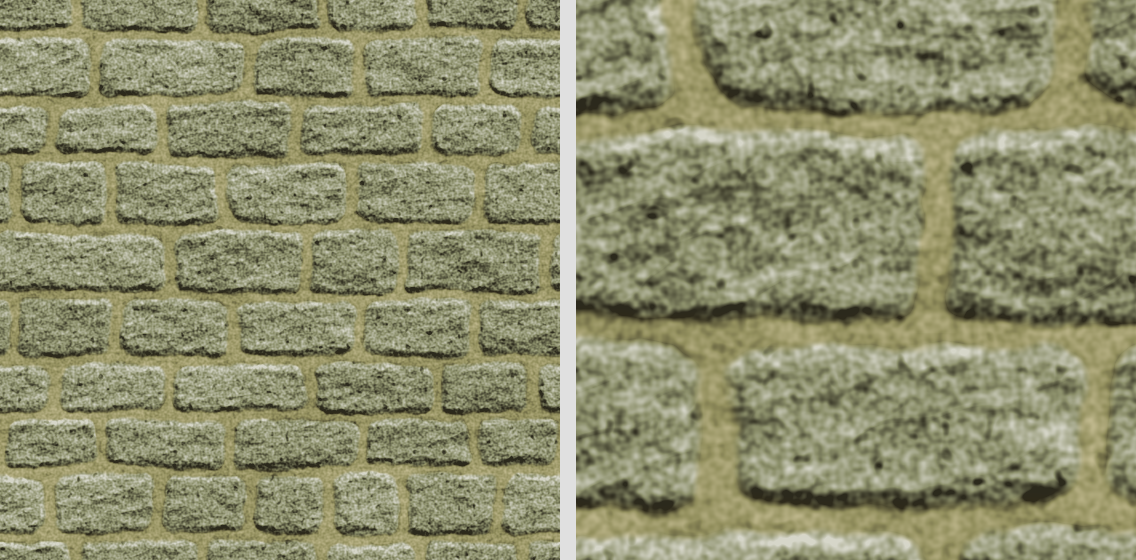
Left: the whole. Right: its middle third, enlarged.
Write a Shadertoy shader that draws this texture.

```glsl
// Weathered olive stone wall: nine uneven courses of rough-hewn blocks in sandy mortar.

const float TAU = 6.28319;
const int COURSE_COUNT = 9;
const float FIRST_COURSE = 0.061;  // depth of the first full course below the top edge

// Upper edge of each course, measured down from the first one
const float COURSE_TOP[10] = float[10](
    0.0, 0.117, 0.222, 0.345, 0.468, 0.580, 0.681, 0.779, 0.899, 1.0);

// Per course: stone count, joint offset, cosine and sine spread of the joints
const vec4 COURSE_SHAPE[9] = vec4[9](
    vec4(4, 0.157,  0.013,  0.040), vec4(5, 0.123, -0.029, -0.025),
    vec4(5, 0.023,  0.008, -0.029), vec4(4, 0.262,  0.044,  0.037),
    vec4(5, 0.030, -0.001, -0.021), vec4(5, 0.138, -0.037, -0.024),
    vec4(5, 0.017, -0.013, -0.033), vec4(6, 0.086,  0.002,  0.034),
    vec4(5, 0.151, -0.016,  0.019));

const vec3 SHADOW = vec3(0.17, 0.16, 0.11);
const vec3 OLIVE = vec3(0.55, 0.565, 0.42);
const vec3 PALE = vec3(0.84, 0.84, 0.79);
const vec3 MORTAR_TINT = vec3(1.05, 1.0, 0.88);

struct Stone {
    float dist;  // signed distance to the outline, negative inside
    float seed;  // random value of the stone
};

float hash(vec2 p) {
    vec3 q = fract(p.xyx * 0.1031);
    q += dot(q, q.yzx + 33.33);
    return fract((q.x + q.y) * q.z);
}

float cornerSlope(vec2 cell, vec2 offset, vec2 freq) {
    float angle = TAU * hash(mod(cell + offset, freq) + freq.yx);
    return 0.0;
}

float corner(vec2 cell, vec2 local, vec2 offset, vec2 freq) {
    float angle = TAU * hash(mod(cell + offset, freq) + freq.yx);
    return dot(vec2(cos(angle), sin(angle)), local - offset);
}

// Gradient noise that tiles over the unit square
float noise(vec2 p, vec2 freq) {
    vec2 cell = floor(p * freq), f = p * freq - cell;
    vec2 w = f * f * f * (f * (f * 6.0 - 15.0) + 10.0);
    return mix(
        mix(corner(cell, f, vec2(0, 0), freq), corner(cell, f, vec2(1, 0), freq), w.x),
        mix(corner(cell, f, vec2(0, 1), freq), corner(cell, f, vec2(1, 1), freq), w.x), w.y);
}

float fbm(vec2 p, vec2 freq, int octaves) {
    float sum = 0.0, amp = 1.0;
    for (int i = 0; i < octaves; i++) {
        sum += amp * noise(p, freq);
        freq *= 2.0;
        amp *= 0.5;
    }
    return sum;
}

float jointAt(vec4 shape, float i) {
    float a = TAU * i / shape.x;
    return shape.y + i / shape.x + shape.z * cos(a) + shape.w * sin(a);
}

float roundedBox(vec2 p, vec2 halfSize, float radius) {
    vec2 q = abs(p) - halfSize + radius;
    return length(max(q, 0.0)) + min(max(q.x, q.y), 0.0) - radius;
}

Stone findStone(vec2 p) {
    // Bend the courses and joints
    vec2 bend = vec2(noise(p, vec2(9)), noise(p, vec2(7, 8))) * vec2(0.013, 0.012);
    vec2 q = fract(p + bend - vec2(0, FIRST_COURSE));

    int row = 0;
    for (int i = 1; i < COURSE_COUNT; i++) if (q.y >= COURSE_TOP[i]) row = i;
    vec4 shape = COURSE_SHAPE[row];
    float index = -1.0;
    for (int i = 0; i < 7; i++) if (q.x >= jointAt(shape, float(i))) index = float(i);

    vec2 low = vec2(jointAt(shape, index), COURSE_TOP[row]);
    vec2 high = vec2(jointAt(shape, index + 1.0), COURSE_TOP[row + 1]);
    float seed = hash(vec2(mod(index, shape.x), float(row)) + 5.0);
    vec2 gap = vec2(0.0085, 0.007) + 0.002 * seed;
    float dist = roundedBox(q - 0.5 * (low + high), 0.5 * (high - low) - gap, 0.014 + 0.012 * seed);
    return Stone(dist + 0.0055 * fbm(p, vec2(30), 3), seed);
}

// Relief of the wall: raised stones with chiselled ridges, flatter mortar
float relief(vec2 p, float dist) {
    float face = smoothstep(0.003, -0.012, dist);
    float rough = 0.011 * fbm(p, vec2(14, 18), 5);
    float ridges = -0.010 * abs(fbm(vec2(p.x + p.y, p.y), vec2(9, 15), 3));
    return 0.011 * face + (rough + ridges) * mix(0.3, 1.0, face);
}

void mainImage(out vec4 fragColor, in vec2 fragCoord) {
    vec2 uv = fragCoord / iResolution.xy;
    vec2 p = vec2(uv.x, 1.0 - uv.y);  // y runs down the wall
    Stone stone = findStone(p);
    float mortar = smoothstep(-0.004, 0.003, stone.dist);

    // Light from above, slightly right
    const float REACH = 0.003;
    vec2 lit = p + REACH * vec2(0.3, -0.95);
    float slope = (relief(p, stone.dist) - relief(lit, findStone(lit).dist)) / REACH;
    float tone = 0.54 + (slope > 0.0 ? 0.26 : 0.42) * slope;

    // Stone tone, weather stains, sandy grain and pits
    tone += (1.0 - mortar) * 0.10 * (stone.seed - 0.5) + 0.04 * mortar;
    tone += 0.10 * fbm(p, vec2(5), 3);
    float grain = 0.34 * noise(p, vec2(210)) + 0.26 * noise(p, vec2(110));
    tone += grain * mix(1.0, 0.55, mortar);
    tone -= 0.35 * smoothstep(0.32, 0.55, noise(p, vec2(75))) * (1.0 - 0.6 * mortar);

    // Broken dark crevice around each stone
    float crevice = exp(-abs(stone.dist - 0.001) / 0.0025);
    tone -= 0.20 * crevice * smoothstep(-0.3, 0.4, noise(p, vec2(22)));

    tone = clamp(tone, 0.0, 1.0);
    vec3 color = tone < 0.5 ? mix(SHADOW, OLIVE, tone * 2.0) : mix(OLIVE, PALE, tone * 2.0 - 1.0);
    color *= mix(vec3(1), MORTAR_TINT, mortar);
    fragColor = vec4(color, 1.0);
}
```
